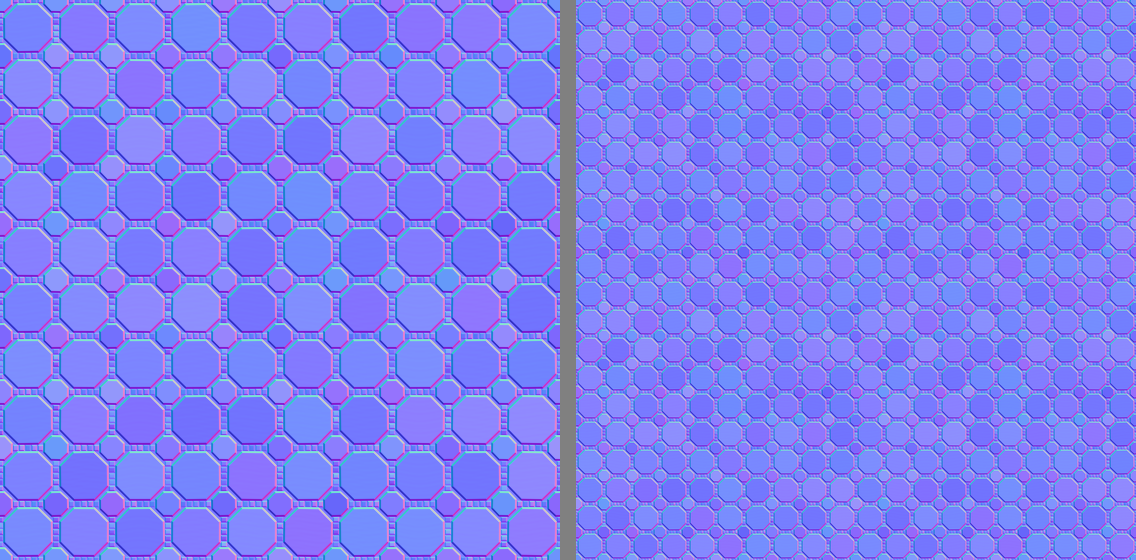
Left: one tile. Right: repeated 2 by 2.
Reproduce this texture map procedurally as a Shadertoy shader.

```glsl
const float REPEATS = 10.0;
const float TAU = 6.2831853;

vec2 hash2(vec2 id) {
    vec3 h = fract(vec3(id.xyx) * vec3(0.1031, 0.1030, 0.0973));
    h += dot(h, h.yzx + 33.33);
    return fract((h.xx + h.yz) * h.zy);
}

float octagon(vec2 p, float halfWidth, float cornerSum) {
    p = abs(p);
    return max(max(p.x, p.y) - halfWidth, (p.x + p.y - cornerSum) * 0.7071);
}

vec2 turn(vec2 p, float angle) {
    return mat2(cos(angle), sin(angle), -sin(angle), cos(angle)) * p;
}

// Bevelled profile: 1 on the face, 0 outside the outline
float bevel(float d, float width) {
    return 1.0 - smoothstep(-width, 0.0, d);
}

// xy: tilt of the face, z: height
vec3 relief(vec2 p) {
    vec2 large = fract(p) - 0.5;
    vec2 small = fract(p + 0.5) - 0.5;
    vec2 largeRnd = hash2(mod(floor(p), REPEATS) + 3.0);
    vec2 smallRnd = hash2(mod(floor(p + 0.5), REPEATS) + 57.0);

    // Octagonal tiles with slightly uneven laying
    float largeMask = bevel(octagon(turn(large, (largeRnd.x - 0.5) * 0.035), 0.443, 0.635), 0.034);
    float smallMask = bevel(octagon(turn(small, (smallRnd.y - 0.5) * 0.06), 0.228, 0.318), 0.032);

    // Rows of little stones in the straight gaps
    bool upright = abs(small.x) < abs(small.y);
    float along = upright ? p.y : p.x;
    float across = upright ? small.x : small.y;
    float middle = upright ? large.y : large.x;
    float lane = mod(floor((upright ? p.x : p.y) + 0.5), REPEATS);
    float stone = mod(floor(along * 9.0), REPEATS * 9.0);
    vec2 stoneRnd = hash2(vec2(stone, lane + (upright ? 110.0 : 140.0)));
    float stoneEdge = max(abs(fract(along * 9.0) - 0.5) / 9.0 - 0.052, abs(across) - 0.06);
    float stoneMask = bevel(max(stoneEdge, abs(middle) - 0.29), 0.025);
    stoneMask *= (1.0 - largeMask) * (1.0 - smallMask);

    vec2 stoneTilt = (stoneRnd - 0.5) * (upright ? vec2(0.2, 0.75) : vec2(0.75, 0.2));
    vec2 tilt = (largeRnd - 0.5) * 0.26 * largeMask
              + (smallRnd - 0.5) * 0.44 * smallMask
              + stoneTilt * stoneMask;
    float height = 0.045 * max(largeMask, smallMask) + 0.012 * stoneMask * (0.5 + stoneRnd.x);

    // Faint brushed grain, periodic over the whole sheet
    float grain = sin(TAU * (p.y * 9.0 + 0.35 * sin(TAU * p.x * 0.7)))
                + sin(TAU * (p.y * 14.3 + 0.4 * sin(TAU * p.x * 1.1)));
    tilt.y += 0.008 * grain * largeMask;
    return vec3(tilt, height);
}

void mainImage(out vec4 fragColor, in vec2 fragCoord) {
    vec2 p = fragCoord / iResolution.xy * REPEATS;
    vec2 e = vec2(max(0.012, 0.5 * REPEATS / iResolution.y), 0.0);
    vec3 right = relief(p + e.xy), left = relief(p - e.xy);
    vec3 up = relief(p + e.yx), down = relief(p - e.yx);

    // Encode the surface normal, averaging the tilt to soften its steps
    vec2 slope = vec2(left.z - right.z, down.z - up.z) / (2.0 * e.x);
    slope += (right.xy + left.xy + up.xy + down.xy) * 0.25;
    vec3 normal = normalize(vec3(slope, 1.0));
    fragColor = vec4(normal * 0.5 + 0.5, 1.0);
}
```
